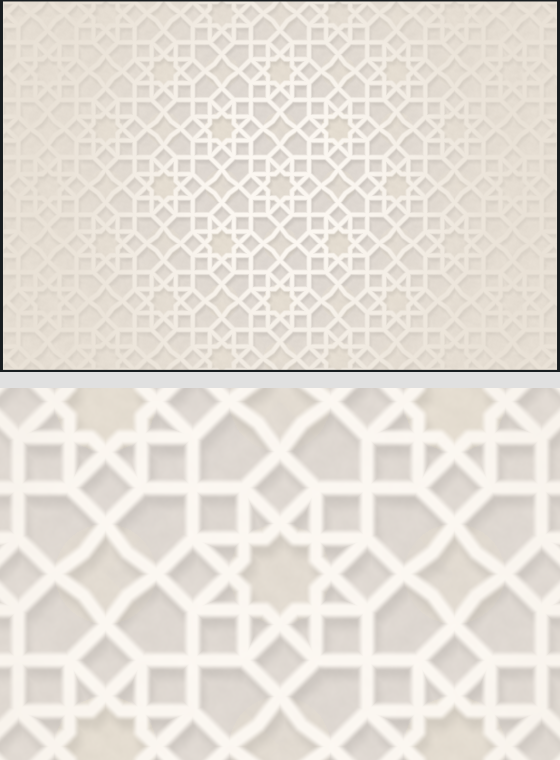
Top, the full canvas; bottom, a detail of the centre.
Give the GLSL for this pattern, as a Shadertoy shader.

```glsl
// Ivory eight-fold star lattice in soft relief, fading to beige at the sides, in a thin dark frame.
#define HALF_PERIOD vec2(0.1563, 0.1545) // star to cross, in canvas heights
#define BAND 0.040                       // half width of the lattice bands
#define SOFT 0.022                       // softness of the band edges
#define SHADOW_SHIFT vec2(-0.025, 0.065) // towards the light
#define BAND_BRIGHT vec3(0.985, 0.968, 0.945)
#define BAND_FADED vec3(0.915, 0.885, 0.842)
#define HOLE_COOL vec3(0.868, 0.843, 0.822)
#define HOLE_WARM vec3(0.892, 0.862, 0.812)
#define HOLE_FADED vec3(0.897, 0.866, 0.823)
#define FRAME_COLOR vec3(0.095, 0.115, 0.125)
#define FRAME vec4(0.0052, 0.0060, 0.0052, 0.0040) // left, bottom, right, top

float hash(vec2 p) {
    return fract(sin(dot(p, vec2(127.1, 311.7))) * 4375.85);
}

float segmentDistance(vec2 p, vec2 a, vec2 b) {
    vec2 pa = p - a, ba = b - a;
    return length(pa - ba * clamp(dot(pa, ba) / dot(ba, ba), 0.0, 1.0));
}

// Stars sit at (0,0) and (1,1), crosses at (1,0) and (0,1).
vec2 foldToWedge(vec2 p) {
    vec2 q = abs(mod(p + 1.0, 2.0) - 1.0);
    if (q.x + q.y > 1.0) q = 1.0 - q;
    return q.x < q.y ? q.yx : q;
}

float latticeDistance(vec2 p) {
    vec2 q = foldToWedge(p);
    // Mirror again about 22.5 degrees for the rosette
    vec2 mirror = vec2(-0.38268, 0.92388);
    vec2 r = q - 2.0 * max(dot(q, mirror), 0.0) * mirror;
    vec2 notch = vec2(0.2071, 0.0858);
    vec2 starTip = vec2(0.2929, 0.0);
    vec2 ringNotch = vec2(0.5, 0.2071);
    vec2 ringTip = vec2(0.7071, 0.0);
    float d = segmentDistance(r, notch, starTip);
    d = min(d, segmentDistance(r, starTip, ringNotch));
    d = min(d, segmentDistance(r, ringNotch, ringTip));
    // Concave side of the four-pointed cross
    return min(d, segmentDistance(q, ringTip, vec2(0.875, 0.125)));
}

float bandMask(float d, float softness) {
    return 1.0 - smoothstep(BAND - softness, BAND + softness, d);
}

// Fine mottling from layered sines
float mottle(vec2 p) {
    float sum = 0.0, gain = 0.5;
    for (int i = 0; i < 4; i++) {
        sum += gain * sin(p.x + 1.7 * sin(p.y)) * sin(p.y + 1.3 * sin(p.x));
        p = mat2(1.5, 1.1, -1.1, 1.5) * p + 2.3;
        gain *= 0.7;
    }
    return sum;
}

void mainImage(out vec4 fragColor, in vec2 fragCoord) {
    vec2 uv = fragCoord / iResolution.xy;
    vec2 canvas = (fragCoord - 0.5 * iResolution.xy) / iResolution.y;
    vec2 p = canvas / HALF_PERIOD;
    vec2 q = foldToWedge(p);
    float soft = max(SOFT, 0.8 / (iResolution.y * HALF_PERIOD.y));

    // Central glow, wider than tall
    float fade = smoothstep(0.12, 0.68, length(canvas * vec2(1.0, 0.85)));

    // Hole tint varies by opening and by repeat
    vec2 starId = floor(0.5 * vec2(p.x + p.y, p.x - p.y) + 0.5);
    float opening = max(step(length(q), 0.29), 0.6 * step(length(q - vec2(1.0, 0.0)), 0.29));
    float warmth = clamp(opening * (0.5 + 0.6 * hash(starId)) + 0.2 * hash(starId + 7.0), 0.0, 1.0);
    vec3 hole = mix(mix(HOLE_COOL, HOLE_WARM, warmth), HOLE_FADED, fade);

    // Shadow cast into the holes by the bands
    float d = latticeDistance(p);
    float shadow = bandMask(latticeDistance(p + SHADOW_SHIFT), 0.045);
    hole *= 1.0 - shadow * mix(0.075, 0.045, fade);
    hole += 0.011 * mottle(p * 13.0);

    // Bands, lit slightly along the lower edge
    vec3 band = mix(BAND_BRIGHT, BAND_FADED, fade);
    band += 0.004 * mottle(p * 9.0 + 4.0);
    vec3 color = mix(hole, band, bandMask(d, soft));

    // Frame
    vec2 edge = 0.5 / iResolution.xy;
    vec2 low = smoothstep(FRAME.xy - edge, FRAME.xy + edge, uv);
    vec2 high = smoothstep(FRAME.zw - edge, FRAME.zw + edge, 1.0 - uv);
    color = mix(FRAME_COLOR, color, low.x * low.y * high.x * high.y);
    fragColor = vec4(color, 1.0);
}
```
